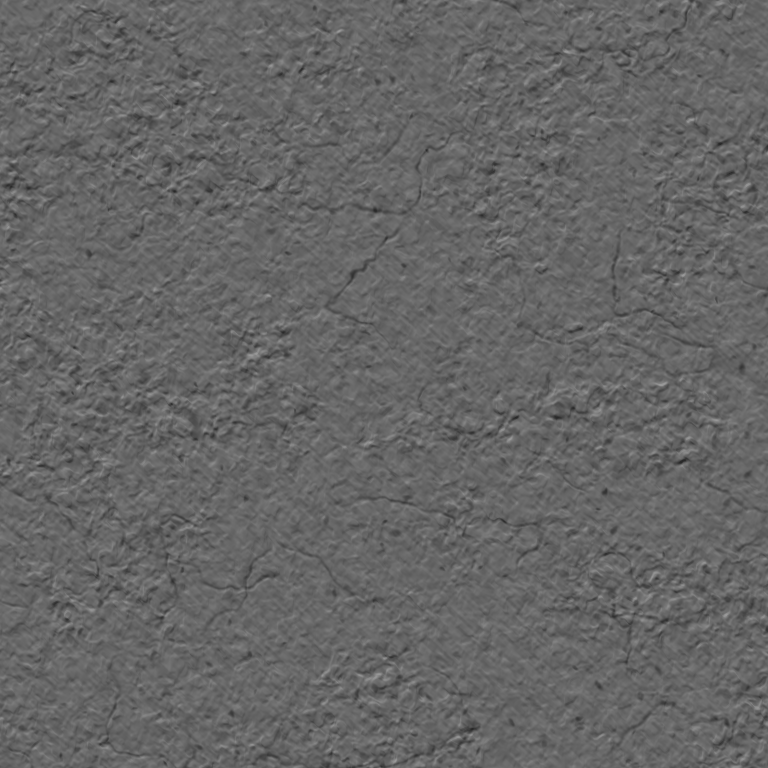
Give the GLSL for this texture, as a Shadertoy shader.

```glsl
// Grey weathered plaster: embossed grit, diagonal hatching, ragged cracks and small pits

float hash(vec2 p) {
    vec3 q = fract(p.xyx * vec3(0.1031, 0.1030, 0.0973));
    q += dot(q, q.yzx + 33.33);
    return fract((q.x + q.y) * q.z);
}

float noise(vec2 p) {
    vec2 i = floor(p), f = fract(p);
    f = f * f * f * (f * (f * 6.0 - 15.0) + 10.0);
    return mix(mix(hash(i), hash(i + vec2(1, 0)), f.x),
               mix(hash(i + vec2(0, 1)), hash(i + vec2(1, 1)), f.x), f.y);
}

vec2 turn(vec2 p, float a) {
    return mat2(cos(a), sin(a), -sin(a), cos(a)) * p;
}

vec2 warp(vec2 p, float scale) {
    p = turn(p, 0.6) * scale;
    return vec2(noise(p + 17.3), noise(p + 71.9)) - 0.5;
}

// Surface height: lumps with a few sharp rims, plus grit
float height(vec2 p) {
    p += 0.008 * warp(p, 36.0) + 0.003 * warp(p, 120.0);
    float lump = 0.55 * noise(turn(p, 0.5) * 66.0 + 5.0) + 0.45 * noise(turn(p, 1.2) * 125.0 + 40.0);
    float rim = smoothstep(0.60, 0.76, lump) - smoothstep(0.36, 0.22, lump);
    return 0.10 * rim + 0.50 * lump + 0.21 * noise(turn(p, 2.0) * 190.0 + 90.0);
}

// Ragged field whose middle contour is the path of a crack
float crackField(vec2 p, float scale) {
    p += 0.050 * warp(p, 11.0) + 0.022 * warp(p, 34.0) + 0.007 * warp(p, 90.0);
    return noise(turn(p, 0.35) * scale * vec2(0.8, 1.2) + scale * 3.7) - 0.5;
}

// Dark groove with a lit lower lip, broken into short stretches
float crack(vec2 p, float scale) {
    float e = 0.001;
    float f = crackField(p, scale);
    vec2 slope = vec2(crackField(p + vec2(e, 0), scale),
                      crackField(p + vec2(0, e), scale)) - f;
    slope /= e;
    float steep = max(length(slope), 0.35 * scale);
    float d = f / steep;
    float lip = d - 0.0045 * dot(slope / steep, vec2(0.4, -0.9));
    float width = mix(0.0014, 0.0036, noise(p * 40.0 + scale));
    float visible = smoothstep(0.44, 0.62, noise(p * 8.5 + scale * 9.1))
                  * mix(0.3, 1.0, noise(p * 55.0 + scale));
    return visible * (0.075 * exp(-lip * lip / (width * width))
                    - 0.165 * exp(-d * d / (width * width)));
}

// Scattered small dark holes
float pits(vec2 p) {
    p += 0.003 * warp(p, 150.0);
    vec2 g = p * 32.0, cell = floor(g);
    float dark = 0.0;
    for (int y = -1; y <= 1; y++)
    for (int x = -1; x <= 1; x++) {
        vec2 c = cell + vec2(x, y);
        vec2 centre = c + vec2(hash(c + 11.0), hash(c + 57.0));
        vec2 q = turn(g - centre, 6.28 * hash(c + 83.0)) * vec2(0.65, 1.2);
        float radius = mix(0.07, 0.17, hash(c + 29.0));
        float present = step(0.75, hash(c + 101.0)) * mix(0.35, 1.0, hash(c + 7.0));
        dark = max(dark, present * (1.0 - smoothstep(0.2 * radius, 1.4 * radius, length(q))));
    }
    return dark;
}

void mainImage(out vec4 fragColor, in vec2 fragCoord) {
    vec2 p = fragCoord / iResolution.y;

    // Emboss the surface, lit from above
    vec2 light = 0.0015 * vec2(0.35, -0.94);
    float relief = height(p + light) - height(p - light);
    float rough = smoothstep(0.25, 0.75, 0.55 * noise(p * 9.0 + 3.0) + 0.45 * noise(p * 23.0));
    float shade = relief * mix(0.26, 0.56, rough);

    // Short diagonal hatching, mostly falling to the right
    vec2 s = turn(p, 0.75);
    shade += 0.062 * (noise(s * vec2(75, 270) + 7.0) - 0.5);
    shade += 0.030 * (noise(s.yx * vec2(90, 250) + 31.0) - 0.5);

    // Dark flecks in the rough patches
    vec2 t = turn(p + 0.006 * warp(p, 60.0), 0.55);
    shade -= 0.075 * rough * smoothstep(0.66, 0.95, noise(t * vec2(75, 120) + 13.0));

    // Cracks of two sizes, then pits
    shade += crack(p, 5.0) + 0.8 * crack(p + 4.0, 11.0);
    shade -= 0.15 * pits(p);

    fragColor = vec4(vec3(clamp(0.405 + shade, 0.16, 0.60)), 1.0);
}
```
